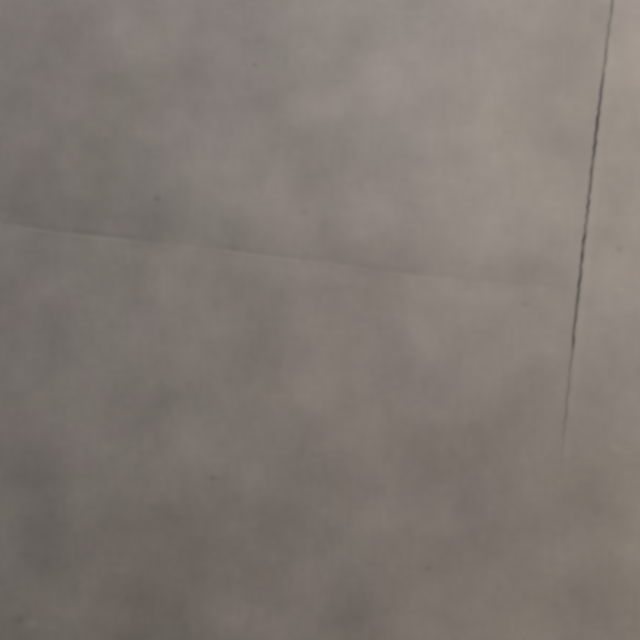
A WebGL 1 fragment shader for this texture:

```glsl
precision highp float;

// A worn, warm grey sheet under soft light that falls from the upper right.
// Layered value noise makes the stains and fibres; two distance-based lines
// make a pale, shallow crease and a broken dark seam that fades downwards.

uniform vec2 u_resolution;

float hash(vec2 p) {
  vec3 q = fract(vec3(p.xyx) * 0.1031);
  q += dot(q, q.yzx + 33.33);
  return fract((q.x + q.y) * q.z);
}

float noise(vec2 p) {
  vec2 cell = floor(p);
  vec2 f = fract(p);
  f = f * f * (3.0 - 2.0 * f);
  float low = mix(hash(cell), hash(cell + vec2(1.0, 0.0)), f.x);
  float high = mix(hash(cell + vec2(0.0, 1.0)), hash(cell + 1.0), f.x);
  return mix(low, high, f.y);
}

// Fractal noise centred on zero, turned at each octave
float fbm(vec2 p) {
  float sum = 0.0;
  float weight = 0.5;
  for (int i = 0; i < 4; i++) {
    p = mat2(1.6, 1.2, -1.2, 1.6) * p + 17.3;
    sum += weight * (noise(p) - 0.5);
    weight *= 0.5;
  }
  return sum;
}

// Soft-edged line profile from a signed distance
float band(float d, float width) {
  return exp(-d * d / (width * width));
}

// Sparse soft specks, one at most in each cell
float specks(vec2 p, float density) {
  vec2 cell = floor(p);
  vec2 centre = 0.3 + 0.4 * vec2(hash(cell + 5.1), hash(cell + 9.7));
  vec2 d = (fract(p) - centre) * vec2(1.0, 1.4);
  float radius = mix(0.05, 0.11, hash(cell + 3.3));
  return step(1.0 - density, hash(cell + 21.0)) * band(length(d), radius);
}

void main() {
  vec2 uv = gl_FragCoord.xy / u_resolution;

  // Broad light, brightest at the upper right
  float tone = 0.394 + 0.092 * uv.x + 0.088 * uv.y + 0.040 * uv.x * uv.y;
  tone += 0.014 * band(length(uv - vec2(0.6, 0.75)), 0.4);

  // Stains and soft mottling, from broad to small
  tone += 0.055 * fbm(uv * 2.5 + 2.0);
  tone += 0.075 * fbm(uv * 5.5 + 40.0);
  tone += 0.026 * fbm(uv * 14.0 + 25.0);

  // Fine fibres along both axes
  tone += 0.007 * (noise(uv * vec2(150.0, 45.0)) - 0.5);
  tone += 0.005 * (noise(uv * vec2(40.0, 150.0) + 80.0) - 0.5);
  tone += 0.008 * (noise(uv * 110.0 + 60.0) - 0.5);

  // Scattered dark and pale marks
  tone -= 0.030 * specks(uv * 14.0 + 3.0, 0.05);
  tone += 0.018 * specks(uv * 12.0 + 50.0, 0.04);

  // Crease: a pale ridge with a soft shadow above, ending at the seam
  float creaseY = 0.648 - 0.12 * uv.x + 0.005 * (noise(vec2(uv.x * 14.0, 3.0)) - 0.5);
  float above = uv.y - creaseY;
  float reach = 1.0 - smoothstep(0.86, 0.91, uv.x);
  float wear = mix(0.15, 1.0, noise(vec2(uv.x * 22.0, 8.0))) * mix(1.0, 0.55, uv.x);
  tone += 0.022 * reach * wear * band(above, 0.0028);
  tone -= 0.022 * reach * wear * band(above - 0.007, 0.005);
  tone += 0.012 * reach * band(above + 0.016, 0.018);
  tone -= 0.014 * reach * band(above - 0.03, 0.03);

  // Seam: a thin, slightly bowed line with a ragged edge
  float t = (uv.y - 0.25) / 0.75;
  float seamX = 0.874 + 0.083 * t - 0.012 * t * (1.0 - t);
  seamX += 0.0016 * (noise(vec2(uv.y * 130.0, 12.0)) - 0.5);
  float side = uv.x - seamX;
  float strong = smoothstep(0.43, 0.48, uv.y) * (1.0 - 0.45 * smoothstep(0.8, 0.95, uv.y));
  float faint = smoothstep(0.25, 0.38, uv.y) * 0.32;
  float ink = max(strong, faint) * mix(0.5, 1.0, noise(vec2(uv.y * 75.0, 30.0)));
  tone -= 0.22 * ink * band(side, 0.0031);
  tone += 0.014 * smoothstep(0.2, 0.4, uv.y) * band(side - 0.008, 0.006);
  tone += 0.006 * smoothstep(0.0, 0.02, side) * smoothstep(0.2, 0.6, uv.y);

  // Tint: neutral at the upper left, ochre at the lower right
  float warmth = 0.38 + 0.45 * (uv.x - uv.y) + 0.5 * fbm(uv * 3.0 + 70.0);
  vec3 coolTint = vec3(1.0, 0.950, 0.920);
  vec3 warmTint = vec3(1.015, 0.94, 0.865);
  vec3 color = tone * mix(coolTint, warmTint, clamp(warmth, 0.0, 1.0));
  color.g += 0.010 * fbm(uv * 6.0 + 90.0);

  gl_FragColor = vec4(color, 1.0);
}
```
